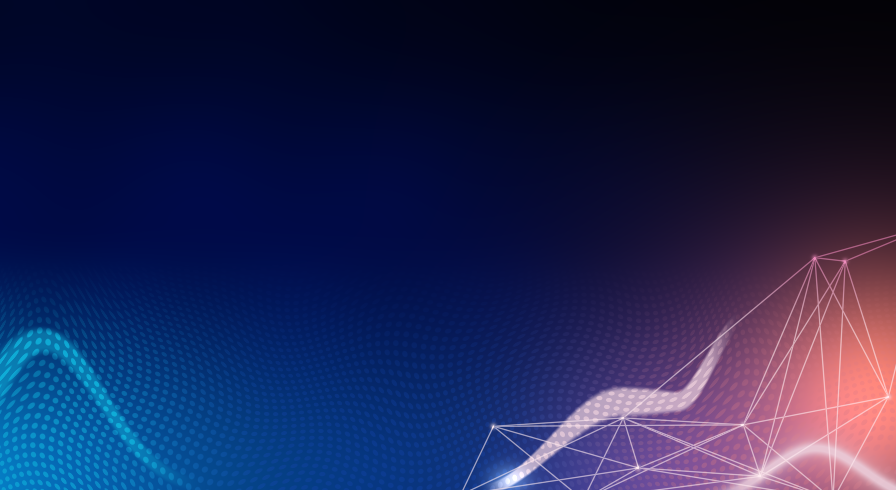
A Shadertoy shader for this background:

```glsl
// Draws a night-blue backdrop with a dotted wave mesh, glowing ribbons and a line network.

const vec3 NAVY = vec3(0.0, 0.04, 0.28);
const vec3 NIGHT = vec3(0.008, 0.008, 0.04);
const vec3 CYAN = vec3(0.06, 0.70, 0.86);
const vec3 BLUE = vec3(0.08, 0.27, 0.68);
const vec3 ROSE = vec3(0.84, 0.47, 0.52);
const vec3 PALE = vec3(0.92, 0.81, 0.86);

const int NODE_COUNT = 12;
const vec2 NODES[NODE_COUNT] = vec2[](
    vec2(0.94, -0.01), vec2(1.007, 0.13), vec2(1.272, 0.147), vec2(1.303, 0.045),
    vec2(1.19, -0.02), vec2(1.517, 0.133), vec2(1.552, 0.028), vec2(1.813, 0.19),
    vec2(1.663, 0.474), vec2(1.725, 0.467), vec2(1.90, 0.54), vec2(1.70, -0.02));

float fall(float low, float high, float v) { return 1.0 - smoothstep(low, high, v); }

float bell(float x, float centre, float width) {
    float t = (x - centre) / width;
    return exp(-t * t);
}

float glow(vec2 p, vec2 centre, vec2 radius) {
    vec2 d = (p - centre) / radius;
    return exp(-dot(d, d));
}

// Gradient noise, about -0.5 to 0.5
vec2 gradientAt(vec2 cell) {
    float h = fract(sin(dot(cell, vec2(127.1, 311.7))) * 4375.85);
    return vec2(cos(h * 6.2832), sin(h * 6.2832));
}

float gradientNoise(vec2 p) {
    vec2 i = floor(p), f = fract(p);
    vec2 w = f * f * f * (f * (f * 6.0 - 15.0) + 10.0);
    vec2 e = vec2(1.0, 0.0);
    float low = mix(dot(gradientAt(i), f), dot(gradientAt(i + e), f - e), w.x);
    float high = mix(dot(gradientAt(i + e.yx), f - e.yx), dot(gradientAt(i + 1.0), f - 1.0), w.x);
    return mix(low, high, w.y);
}

// Centre lines of the three ribbons
float ridgeLine(float x) { return 0.305 * bell(x, 0.09, 0.17); }
float risingLine(float x) {
    return 0.18 * smoothstep(0.98, 1.27, x) + 0.18 * smoothstep(1.38, 1.53, x);
}
float archLine(float x) { return 0.115 * bell(x, 1.665, 0.14) - 0.03; }

// Distance to a height curve, corrected for its slope
float curveDistance(float y, float height, float nextHeight, float dx) {
    float slope = (nextHeight - height) / dx;
    return abs(y - height) / sqrt(1.0 + slope * slope);
}

float segmentDistance(vec2 p, vec2 a, vec2 b) {
    vec2 pa = p - a, ba = b - a;
    return length(pa - ba * clamp(dot(pa, ba) / dot(ba, ba), 0.0, 1.0));
}

vec3 backdrop(vec2 p) {
    float shade = smoothstep(0.35, 1.75, p.x * 0.75 + (p.y - 0.5) * 0.75);
    vec3 col = mix(NAVY, NIGHT, shade) * mix(1.0, 0.55, smoothstep(0.55, 1.0, p.y));
    col *= 1.0 + 0.15 * gradientNoise(p * 3.0);
    float low = fall(0.0, 0.55, p.y);
    col += low * vec3(0.0, 0.37, 0.36) * exp(-p.x * 1.8);
    col += low * vec3(0.02, 0.08, 0.13) * fall(0.8, 1.5, p.x);
    col += vec3(0.34, 0.18, 0.27) * glow(p, vec2(1.40, 0.0), vec2(0.30, 0.28));
    col += vec3(0.32, 0.15, 0.15) * glow(p, vec2(1.80, 0.22), vec2(0.48, 0.40));
    col += vec3(0.66, 0.34, 0.17) * glow(p, vec2(1.79, 0.18), vec2(0.23, 0.24));
    return col;
}

// Dots on a grid bent by the waves
float dotMesh(vec2 p, float pixel) {
    float lift = 0.75 * ridgeLine(p.x) + 0.4 * risingLine(p.x);
    float swell = 0.025 * sin(p.x * 9.0 + p.y * 7.0) + 0.02 * sin(p.x * 17.0 - p.y * 6.0);
    float row = p.y - lift + swell;
    float column = p.x + 0.035 * sin(p.y * 13.0 + p.x * 5.0);
    vec2 cell = fract(vec2(column, row * (1.0 + 0.4 * p.y)) * 54.0) - 0.5;
    float soft = 54.0 * pixel * 0.7;
    return fall(0.30 - soft, 0.30 + soft, length(cell));
}

float network(vec2 p, float pixel) {
    float light = 0.0;
    for (int i = 0; i < NODE_COUNT; i++) {
        light += 0.6 * glow(p, NODES[i], vec2(0.006));
        for (int j = i + 1; j < NODE_COUNT; j++) {
            if (distance(NODES[i], NODES[j]) > 0.52) continue;
            float d = segmentDistance(p, NODES[i], NODES[j]);
            light = max(light, 0.6 * fall(0.0, 0.001 + 0.8 * pixel, d));
        }
    }
    return min(light, 1.0);
}

void mainImage(out vec4 fragColor, in vec2 fragCoord) {
    float pixel = 1.0 / iResolution.y, dx = 0.002;
    vec2 p = fragCoord * pixel;
    vec3 col = backdrop(p);

    // Dotted mesh, strongest near the lower corners
    float dots = dotMesh(p, pixel);
    vec3 dotColour = mix(mix(CYAN, BLUE, smoothstep(0.1, 0.6, p.x)), ROSE, smoothstep(0.95, 1.5, p.x));
    float strength = fall(0.08, 0.48, p.y) * mix(0.34, 0.6, bell(p.x, 0.1, 0.3));
    col = mix(col, dotColour, dots * strength);

    // Cyan ridge, widening to the left
    float ridge = curveDistance(p.y, ridgeLine(p.x), ridgeLine(p.x + dx), dx);
    float ridgeWidth = mix(0.038, 0.018, smoothstep(0.0, 0.25, p.x));
    float ridgeBand = fall(ridgeWidth * 0.4, ridgeWidth, ridge) * fall(0.24, 0.42, p.x);
    col = mix(col, CYAN, ridgeBand * mix(0.5, 0.9, dots));

    // Pale rising ribbon, fading at its upper tip
    float rising = curveDistance(p.y, risingLine(p.x), risingLine(p.x + dx), dx);
    float risingWidth = 0.013 + 0.022 * bell(p.x, 1.27, 0.13);
    float risingBand = fall(risingWidth * 0.6, risingWidth, rising);
    risingBand *= smoothstep(0.98, 1.06, p.x) * fall(1.43, 1.51, p.x);
    col = mix(col, PALE, risingBand * mix(0.72, 0.92, dots));
    col += vec3(0.25, 0.32, 0.32) * glow(p, vec2(1.04, 0.02), vec2(0.04, 0.03));

    // Soft white arch in the lower right
    float arch = curveDistance(p.y, archLine(p.x), archLine(p.x + dx), dx);
    float archLight = 0.75 * bell(arch, 0.0, 0.013) + 0.25 * bell(arch, 0.0, 0.035);
    col = mix(col, PALE, min(archLight, 0.9) * smoothstep(1.38, 1.55, p.x));

    // Linked lines, pinker towards the top
    vec3 lineColour = mix(vec3(1.0, 0.92, 0.94), vec3(0.92, 0.52, 0.72), smoothstep(0.3, 0.5, p.y));
    col = mix(col, lineColour, network(p, pixel));
    fragColor = vec4(clamp(col, 0.0, 1.0), 1.0);
}
```
